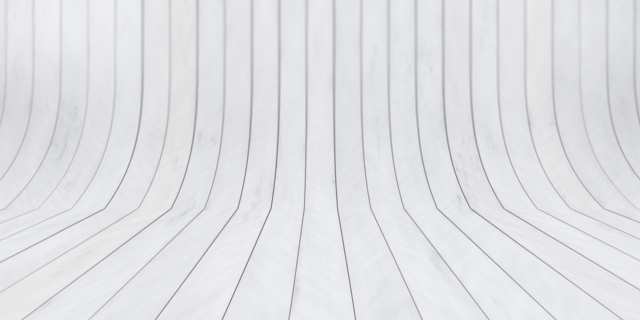
Write a Shadertoy shader that draws this background.

```glsl
float hash(vec2 p) {
    vec3 q = fract(vec3(p.xyx) * 0.1031);
    q += dot(q, q.yzx + 33.33);
    return fract((q.x + q.y) * q.z);
}

float noise(vec2 p) {
    vec2 cell = floor(p), f = fract(p);
    f = f * f * (3.0 - 2.0 * f);
    return mix(mix(hash(cell), hash(cell + vec2(1, 0)), f.x),
               mix(hash(cell + vec2(0, 1)), hash(cell + vec2(1, 1)), f.x), f.y);
}

float fbm(vec2 p) {
    float sum = 0.0, amp = 0.5;
    for (int i = 0; i < 4; i++) {
        sum += amp * noise(p);
        p = p * 2.03 + 17.3;
        amp *= 0.5;
    }
    return sum;
}

// Plank width (x) and its rate of change (y) at a distance below the top
vec2 plankWidth(float down) {
    float bend = clamp((down - 0.182) / 0.47, 0.0, 1.0);
    float ground = max(down - 0.652, 0.0);
    return vec2(0.0854 + 0.0186 * bend * bend * bend + 0.301 * ground,
                ground > 0.0 ? 0.301 : 0.1187 * bend * bend);
}

// Signed brightness of the wood, across and along one plank
float woodGrain(vec2 plank, float id, float focus) {
    vec2 p = plank + vec2(0.0, hash(vec2(id, 3.0)) * 40.0);
    float slant = hash(vec2(id, 8.0)) < 0.5 ? -1.0 : 1.0;
    float fibres = noise(vec2(p.x * 16.0, p.y * 14.0)) - 0.5;
    float sawMarks = noise(vec2(p.x * 3.0, p.y * 110.0 + slant * p.x * 7.0)) - 0.5;
    float clouds = fbm(vec2(p.x * 2.0, p.y * 9.0)) - 0.47;
    float worn = smoothstep(0.56, 0.78, fbm(vec2(p.x * 2.0, p.y * 9.0) + 51.0));
    float flecks = smoothstep(0.4, 0.8, fbm(vec2(p.x * 9.0, p.y * 60.0)));
    return clouds * 0.045 + focus * (fibres * 0.012 + sawMarks * 0.022)
         - worn * (0.015 + 0.08 * flecks * focus);
}

void mainImage(out vec4 fragColor, in vec2 fragCoord) {
    vec2 uv = fragCoord / iResolution.xy;
    float x = uv.x * 2.0 - 1.0, down = 1.0 - uv.y;
    float pixel = 1.0 / iResolution.y;
    float focus = smoothstep(0.1, 0.58, down);

    // Planks run down the wall, round the bend and out over the floor
    vec2 width = plankWidth(down);
    float u = (x - 0.001 - 0.006 * smoothstep(0.45, 1.0, down)) / width.x;
    float id = floor(u + 0.5);
    float along = down < 0.652 ? down : 0.652 + 0.5 * (1.0 - 0.104 / width.x);

    // Soft light: dim sides in the hollow, pale upper left and floor
    float hollow = exp(-pow((down - 0.36) / 0.2, 2.0));
    float sides = smoothstep(0.6, 1.0, abs(x));
    float light = 0.899 - hollow * (0.014 + 0.05 * sides);
    light += 0.035 * exp(-dot(vec2(x + 0.77, down), vec2(x + 0.77, down)) * 16.0);
    light += 0.012 * smoothstep(0.55, 0.8, down);
    light -= 0.025 * smoothstep(0.8, 1.0, x) * (1.0 - smoothstep(0.2, 0.6, down));

    // Each board has its own tone and warmth
    light += (hash(vec2(id, 1.0)) - 0.5) * 0.016;
    light += woodGrain(vec2(u - id + 0.5, along), id, mix(0.3, 1.0, focus));
    float warmth = hash(vec2(id, 5.0)) * 0.01;
    vec3 color = light + vec3(warmth - 0.007, 0.002, 0.018 - warmth);

    // Seams: blurred high on the wall, crisp near the bend
    float seam = floor(u);
    float gap = abs(u - seam - 0.5) * width.x / length(vec2(1.0, u * width.y));
    gap = min(gap, width.x);
    float nearest = abs(u - seam - 0.5);
    float depth = mix(0.4, 1.0, hash(vec2(seam, 12.0)));
    depth *= 1.0 - 0.4 * smoothstep(0.3, 1.0, abs(x));
    float reach = mix(0.0065, 0.0008, focus) + pixel;
    float line = 1.0 - smoothstep(0.0, reach, gap);
    float shade = exp(-gap / mix(0.01, 0.005, focus)) * step(nearest, 0.5);
    color -= 0.025 * shade * depth;
    color = mix(color, vec3(0.33, 0.3, 0.35), line * depth * mix(0.24, 0.62, focus));

    fragColor = vec4(clamp(color, 0.0, 1.0), 1.0);
}
```
